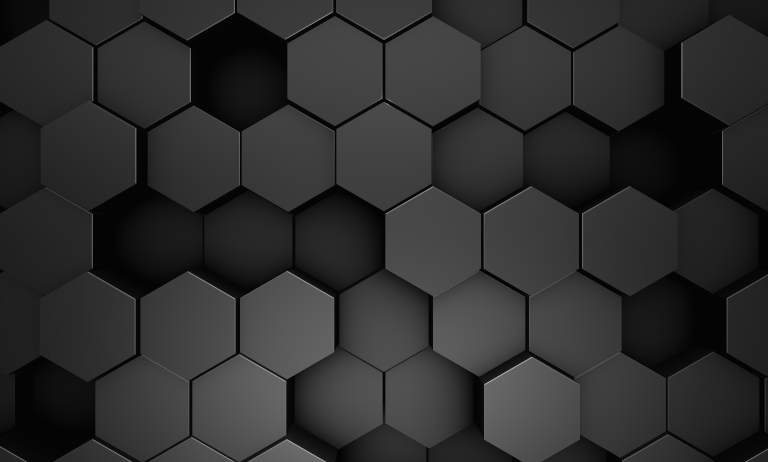
Reproduce this background procedurally as a Shadertoy shader.

```glsl
const float PITCH = 0.2;
const float ROW = 0.1732;
const float INRADIUS = 0.0972;

vec2 sideNormal(int k) {
    float a = float(k) * 1.0472;
    return vec2(cos(a), sin(a));
}

// Scale of a tile top as seen in perspective: higher tiles look larger
float tileHeight(vec2 center) {
    vec2 id = round(center / vec2(PITCH * 0.5, ROW));
    float h = fract(sin(dot(id, vec2(127.1, 311.7))) * 43758.5);
    return 1.07 - 0.15 * h * h;
}

// Depth at which the view ray p * depth enters a hexagonal column
float enterColumn(vec2 p, vec2 center, float height) {
    float enter = 1.0 / height;
    float leave = 1.0 / 0.86;
    for (int k = 0; k < 3; k++) {
        vec2 n = sideNormal(k);
        float slope = dot(p, n);
        if (abs(slope) < 1e-5) slope = 1e-5;
        float middle = dot(center, n) / slope;
        float halfWidth = INRADIUS / abs(slope);
        enter = max(enter, middle - halfWidth);
        leave = min(leave, middle + halfWidth);
    }
    return enter < leave ? enter : 9.0;
}

// Broad glow from below, weaker glow from above
float ambientLight(vec2 p) {
    float low = exp(-3.2 * p.x * p.x - 7.0 * pow(abs(p.y + 0.35), 2.0));
    float high = exp(-1.6 * p.x * p.x - 9.0 * pow(abs(p.y - 0.38), 2.0));
    return 0.085 + 0.31 * low + 0.15 * high;
}

// Soft shade cast by taller neighbours
float neighbourShade(vec2 local, vec2 center, float height) {
    float shade = 1.0;
    for (int k = 0; k < 6; k++) {
        vec2 n = sideNormal(k);
        float rise = max(tileHeight(center + PITCH * n) - height, 0.0);
        float gap = max(PITCH * 0.5 - dot(local, n), 0.0);
        shade *= 1.0 - min(rise * 10.0, 0.92) * exp(-gap / (0.008 + 0.4 * rise));
    }
    return shade;
}

vec3 shadeScene(vec2 p) {
    // Nearest column among the surrounding cells
    float depth = 9.0;
    float height = 1.0;
    vec2 center = vec2(0.0);
    for (int j = -1; j <= 1; j++) {
        float row = round(p.y / ROW) + float(j);
        float shift = 0.5 * (1.0 - mod(row, 2.0));
        float column = round(p.x / PITCH - shift);
        for (int i = -1; i <= 1; i++) {
            vec2 c = vec2((column + float(i) + shift) * PITCH, row * ROW);
            float h = tileHeight(c);
            float d = enterColumn(p, c, h);
            if (d < depth) {
                depth = d;
                height = h;
                center = c;
            }
        }
    }
    if (depth > 2.0) return vec3(0.015);

    // Closest side of the tile
    vec2 local = p * depth - center;
    vec2 normal = vec2(1.0, 0.0);
    float edge = -1.0;
    for (int k = 0; k < 6; k++) {
        vec2 n = sideNormal(k);
        float d = dot(local, n);
        if (d > edge) {
            edge = d;
            normal = n;
        }
    }

    float light = ambientLight(p);
    float drop = depth - 1.0 / height;
    float value;
    if (drop > 1e-5) {
        // Side wall, fading into the gap
        value = light * mix(0.13, 0.36, max(normal.y, 0.0)) * exp(-drop * 14.0);
    } else {
        // Top face with a bright bevel on raised tiles
        value = light * mix(0.6, 1.12, smoothstep(0.92, 1.05, height));
        value *= (1.0 + 0.8 * local.y) * neighbourShade(local, center, height);
        float facing = max(dot(normal, normalize(vec2(0.01, 0.3) - p)), 0.0);
        float bevel = smoothstep(0.0940, 0.0962, edge);
        value += 0.3 * bevel * facing * facing * smoothstep(0.98, 1.07, height);
    }
    return max(value, 0.015) * vec3(1.0, 1.0, 1.015);
}

void mainImage(out vec4 fragColor, in vec2 fragCoord) {
    // Average a 3 by 3 grid of samples for smooth edges
    vec3 color = vec3(0.0);
    for (int k = 0; k < 9; k++) {
        vec2 offset = (vec2(k % 3, k / 3) - 1.0) / 3.0;
        vec2 p = (fragCoord + offset - vec2(0.5, 0.478) * iResolution.xy) / iResolution.y;
        color += shadeScene(p) / 9.0;
    }
    fragColor = vec4(color, 1.0);
}
```
